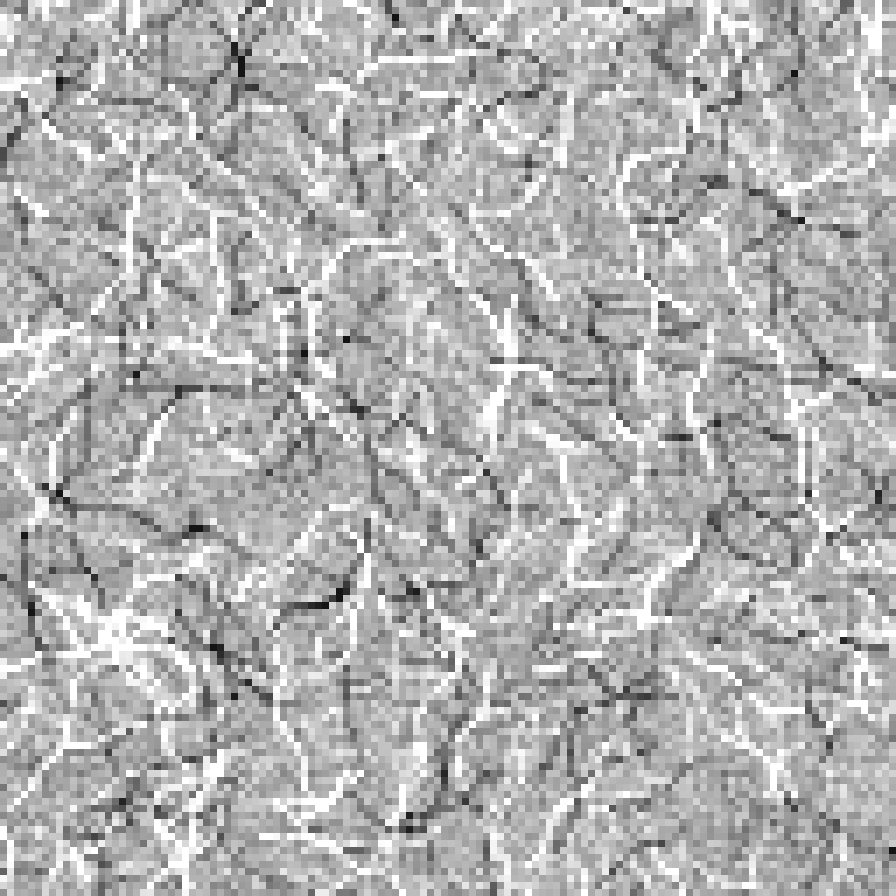
A three.js fragment shader for this texture:

```glsl
// Grey fibrous grain on a coarse grid of square cells.
// Each cell sums short curved strands, light and dark, scattered over
// jittered tiles, then adds its own random speckle.

varying vec2 vUv;

const float CELLS = 128.0;      // grid cells across the canvas
const float TILE = 16.0;        // strand tile size, in cells
const int LAYERS = 10;          // strands per tile
const float BASE_GREY = 0.69;
const float SPECKLE = 0.34;     // full range of the cell noise
const float TAU = 6.2831853;

float hash(vec2 p, float seed) {
  vec3 q = fract(vec3(p.xyx) * vec3(0.1031, 0.1030, 0.0973) + seed * 0.1379);
  q += dot(q, q.yzx + 33.33);
  return fract((q.x + q.y) * q.z);
}

float valueNoise(vec2 p, float seed) {
  vec2 i = floor(p);
  vec2 f = fract(p);
  f = f * f * (3.0 - 2.0 * f);
  float low = mix(hash(i, seed), hash(i + vec2(1.0, 0.0), seed), f.x);
  float high = mix(hash(i + vec2(0.0, 1.0), seed), hash(i + 1.0, seed), f.x);
  return mix(low, high, f.y);
}

vec2 rotate(vec2 p, float angle) {
  float c = cos(angle);
  float s = sin(angle);
  return vec2(c * p.x + s * p.y, c * p.y - s * p.x);
}

// Coverage of a bent, slightly wavy strand about one cell wide
float strand(vec2 p, float halfLength, float bend, float phase) {
  float curve = bend * p.x * p.x + 0.8 * sin(p.x * 0.5 + phase);
  float slope = 2.0 * bend * p.x + 0.4 * cos(p.x * 0.5 + phase);
  float across = abs(p.y - curve) / sqrt(1.0 + slope * slope);
  float beyond = max(abs(p.x) - halfLength, 0.0);
  return 1.0 - smoothstep(0.3, 0.7, length(vec2(across, beyond)));
}

// Summed tone of one layer: a strand in this tile and its neighbours
float strandLayer(vec2 cell, float layer, float polarity) {
  float seed = layer * 7.0 + 1.0;
  vec2 shifted = cell + TILE * vec2(hash(vec2(layer, 3.0), 5.0),
                                    hash(vec2(layer, 8.0), 9.0));
  vec2 home = floor(shifted / TILE);
  float tone = 0.0;
  for (int y = -1; y <= 1; y++) {
    for (int x = -1; x <= 1; x++) {
      vec2 tile = home + vec2(float(x), float(y));
      vec2 jitter = vec2(hash(tile, seed), hash(tile, seed + 1.0));
      float flow = valueNoise(tile * 0.45, 2.0) * TAU;
      float angle = flow + (hash(tile, seed + 2.0) - 0.5) * 2.4;
      float halfLength = mix(4.0, 13.0, hash(tile, seed + 3.0));
      float bend = (hash(tile, seed + 4.0) - 0.5) * 0.06;
      float phase = hash(tile, seed + 5.0) * TAU;
      float strength = mix(0.06, 0.37, pow(hash(tile, seed + 6.0), 1.6));
      vec2 local = rotate(shifted - (tile + jitter) * TILE, angle);
      tone += polarity * strength * strand(local, halfLength, bend, phase);
    }
  }
  return tone;
}

void main() {
  // Snap to the centre of the square cell
  vec2 cell = floor(vUv * CELLS) + 0.5;
  float grey = BASE_GREY;

  // Alternate light and dark strands
  for (int i = 0; i < LAYERS; i++) {
    float layer = float(i);
    float polarity = mod(layer, 2.0) < 0.5 ? 1.0 : -0.8;
    grey += strandLayer(cell, layer, polarity);
  }

  // Speckle of single cells, densest around zero
  float grain = 0.5 * (hash(cell, 91.0) + hash(cell, 137.0)) - 0.5;
  grey += SPECKLE * grain;

  gl_FragColor = vec4(vec3(clamp(grey, 0.08, 1.0)), 1.0);
}
```
